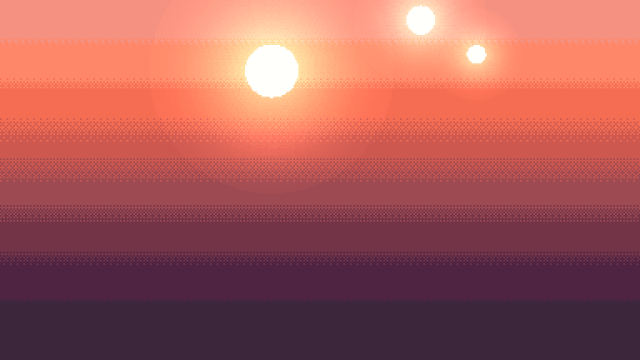
Write a Shadertoy shader that draws this background.

```glsl
// Draws three glowing suns in a dithered sunset sky, from coral down to plum.

const float ROWS = 216.0;   // dither cells over the canvas height
const int TAPS = 3;         // antialiasing samples per axis

// Ordered dither thresholds in the range 0 to 1
float bayer2(vec2 cell) {
    cell = floor(cell);
    return fract(cell.x * 0.5 + cell.y * cell.y * 0.75);
}

float bayer4(vec2 cell) {
    return bayer2(cell * 0.5) * 0.25 + bayer2(cell) + 0.03125;
}

// Moves to the next sky colour as height falls from top to bottom
vec3 addBand(vec3 sky, vec3 next, float y, float top, float bottom, float threshold) {
    float blend = (top - y) / (top - bottom);
    return mix(sky, next, step(threshold, blend));
}

vec3 skyColor(float y, float threshold) {
    vec3 sky = vec3(0.96, 0.57, 0.50);
    sky = addBand(sky, vec3(1.00, 0.53, 0.41), y, 0.896, 0.873, threshold);
    sky = addBand(sky, vec3(0.96, 0.43, 0.33), y, 0.785, 0.745, threshold);
    sky = addBand(sky, vec3(0.80, 0.345, 0.31), y, 0.676, 0.606, threshold);
    sky = addBand(sky, vec3(0.62, 0.29, 0.32), y, 0.572, 0.486, threshold);
    sky = addBand(sky, vec3(0.45, 0.205, 0.28), y, 0.444, 0.373, threshold);
    sky = addBand(sky, vec3(0.31, 0.143, 0.26), y, 0.306, 0.259, threshold);
    return addBand(sky, vec3(0.23, 0.150, 0.23), y, 0.171, 0.157, threshold);
}

// Additive halo in stepped rings, softened by a little dither
vec3 haloLight(vec2 p, vec2 center, float radius, vec3 tint, float threshold) {
    const float RINGS = 18.0;
    float falloff = max(1.0 - length(p - center) / radius, 0.0);
    float rings = floor(falloff * RINGS + threshold * 0.8) / RINGS;
    float edge = 0.025 * step(0.001, falloff);
    return tint * (rings * rings + edge);
}

vec3 addDisc(vec3 color, vec2 p, vec2 center, float radius) {
    const vec3 CORE = vec3(1.0, 1.0, 0.985);
    return mix(color, CORE, step(length(p - center), radius));
}

vec3 scene(vec2 p) {
    vec2 cell = floor(p * ROWS);
    vec2 q = (cell + 0.5) / ROWS;
    float threshold = bayer4(cell);

    // Sun positions in canvas heights
    vec2 bigSun = vec2(0.755, 0.803);
    vec2 middleSun = vec2(1.169, 0.944);
    vec2 smallSun = vec2(1.324, 0.849);

    vec3 color = skyColor(q.y, threshold);
    color += haloLight(q, bigSun, 0.340, vec3(0.90, 0.58, 0.38), threshold);
    color += haloLight(q, middleSun, 0.185, vec3(0.80, 0.50, 0.40), threshold);
    color += haloLight(q, smallSun, 0.127, vec3(0.80, 0.45, 0.32), threshold);
    color = min(color, 1.0);

    color = addDisc(color, q, bigSun, 0.074);
    color = addDisc(color, q, middleSun, 0.040);
    return addDisc(color, q, smallSun, 0.026);
}

void mainImage(out vec4 fragColor, in vec2 fragCoord) {
    // Average several samples to smooth the cell edges
    vec3 total = vec3(0.0);
    for (int i = 0; i < TAPS * TAPS; i++) {
        vec2 tap = (vec2(i % TAPS, i / TAPS) + 0.5) / float(TAPS) - 0.5;
        total += scene((fragCoord + tap) / iResolution.y);
    }
    fragColor = vec4(total / float(TAPS * TAPS), 1.0);
}
```
